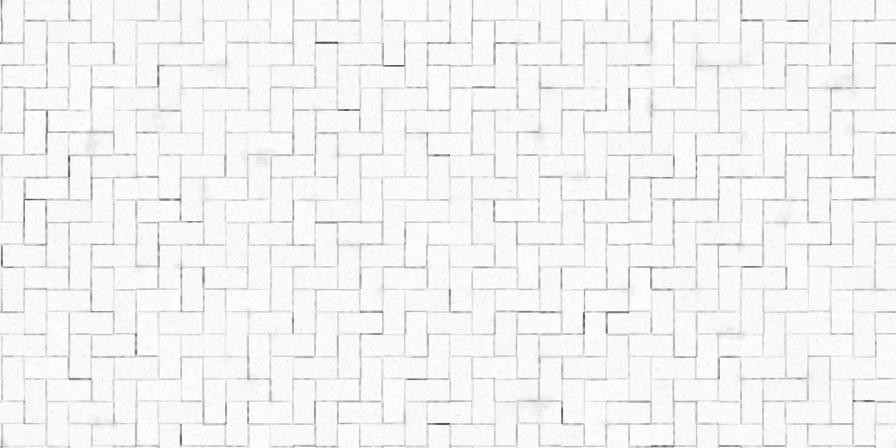
Write a WebGL 1 fragment shader that draws this texture.

```glsl
precision highp float;
// White herringbone paving: 2x1 bricks stepping diagonally on a 40 x 20 cell grid.
// Each unit joint gets its own hashed darkness, width and shift; periodic noise
// breaks the joints up and adds fine grain, specks and faint smudges to the faces.

uniform vec2 u_resolution;

const vec2 CELLS = vec2(40.0, 20.0);    // grid cells across and down
const vec2 OFFSET = vec2(0.08, 0.08);   // grid shift, in cells
const vec3 FACE_COLOR = vec3(0.988);
const vec3 JOINT_COLOR = vec3(0.34);
const float JOINT_WIDTH = 0.085;        // in cells
const float JOINT_SHIFT = 0.045;        // sideways variation, in cells
const float JOINT_FAINT = 0.11;         // ink of the palest joints
const float JOINT_RANGE = 0.24;         // ordinary variation of ink
const float JOINT_DARK = 0.40;          // extra ink of the rare dark joints
const float GRAIN = 0.028;
const float SPECK = 0.07;
const float SMUDGE = 0.09;
const float BRICK_TONE = 0.012;

float hash(vec2 p) {
  vec3 q = fract(p.xyx * 0.1031);
  q += dot(q, q.yzx + 33.33);
  return fract((q.x + q.y) * q.z);
}

// Value noise with 'freq' lattice points per cell, repeating with the canvas.
float noise(vec2 p, float freq, float salt) {
  vec2 period = CELLS * freq;
  vec2 i = floor(p * freq);
  vec2 f = fract(p * freq);
  f = f * f * (3.0 - 2.0 * f);
  vec2 a = mod(i, period) + salt;
  vec2 b = mod(i + 1.0, period) + salt;
  return mix(mix(hash(a), hash(vec2(b.x, a.y)), f.x),
             mix(hash(vec2(a.x, b.y)), hash(b), f.x), f.y);
}

// Direction from a cell to the other half of its brick.
vec2 mateOf(vec2 cell) {
  float d = mod(cell.x + cell.y + 2.0, 4.0);
  if (d < 0.5) return vec2(0.0, 1.0);
  if (d < 1.5) return vec2(0.0, -1.0);
  if (d < 2.5) return vec2(1.0, 0.0);
  return vec2(-1.0, 0.0);
}

// Ink of the unit joint on the side of the cell that 'normal' points to.
float jointInk(vec2 p, vec2 cell, vec2 normal, float pixel) {
  vec2 axis = abs(normal);
  vec2 key = mod(2.0 * cell + 1.0 + normal, 2.0 * CELLS);
  float shift = (hash(key + 17.0) - 0.5) * JOINT_SHIFT;
  float dist = abs(dot(p - cell - 0.5 - 0.5 * normal, axis) - shift);
  float width = JOINT_WIDTH * mix(0.7, 1.3, hash(key + 91.0));
  float cover = clamp((0.5 * width - dist) / pixel + 0.5, 0.0, min(1.0, width / pixel));
  float rare = smoothstep(0.86, 1.0, hash(key + 143.0));
  return cover * (JOINT_FAINT + JOINT_RANGE * hash(key + 57.0) + JOINT_DARK * rare);
}

void main() {
  vec2 p = gl_FragCoord.xy / u_resolution * CELLS - OFFSET;
  float pixel = CELLS.y / u_resolution.y;
  vec2 cell = floor(p);
  vec2 mate = mateOf(cell);

  // Joints on every side except the one inside the brick
  float ink = 0.0;
  for (int i = 0; i < 4; i++) {
    float side = mod(float(i), 2.0) * 2.0 - 1.0;
    vec2 normal = i < 2 ? vec2(side, 0.0) : vec2(0.0, side);
    float outer = 1.0 - step(0.5, dot(normal, mate));
    ink = max(ink, outer * jointInk(p, cell, normal, pixel));
  }

  // Wear: broken joints and broad paler or darker areas
  float broken = mix(0.45, 1.45, noise(p, 5.0, 11.0));
  float region = mix(0.65, 1.35, noise(p, 0.2, 29.0));
  ink *= broken * region;

  // Faces: brick tone, grain, specks and smudges
  vec2 brick = mod(cell + min(mate, 0.0), CELLS);
  float fine = noise(p, 10.0, 43.0);
  float stain = smoothstep(0.80, 1.0, noise(p, 1.0, 71.0)) * noise(p, 4.0, 83.0);
  float shade = BRICK_TONE * hash(brick + 7.0) + GRAIN * (fine - 0.35)
              + SPECK * smoothstep(0.88, 1.0, noise(p, 8.0, 101.0)) + SMUDGE * stain;

  vec3 color = mix(FACE_COLOR - shade, JOINT_COLOR, clamp(ink, 0.0, 1.0));
  gl_FragColor = vec4(clamp(color, 0.0, 1.0), 1.0);
}
```
